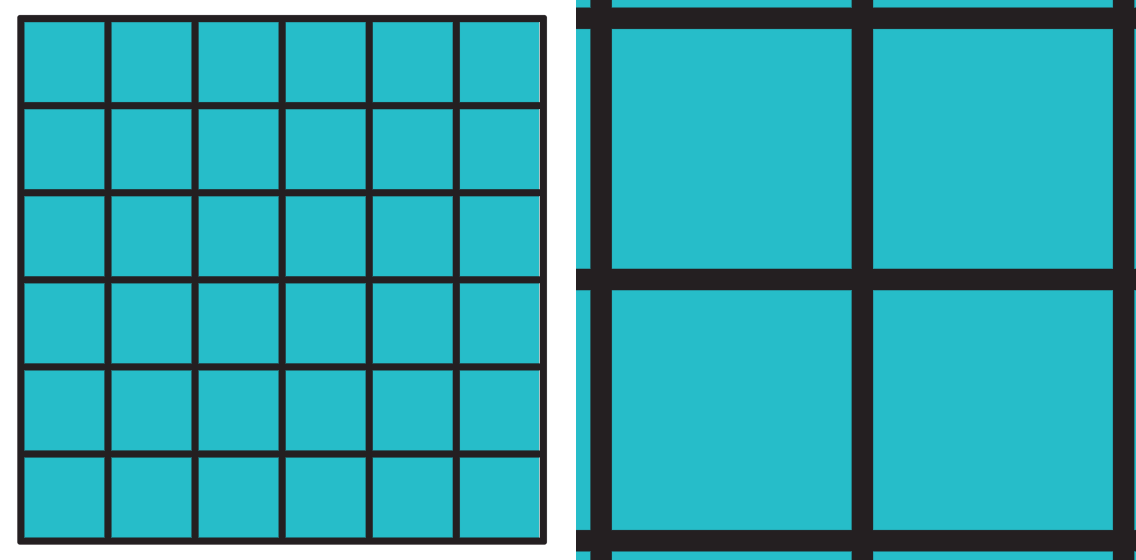
Left, the full canvas; right, a detail of the centre.
Reproduce this pattern procedurally as a Shadertoy shader.

```glsl
// Draws a six by six board of flat turquoise cells ruled with thick dark bars.
// Bars are rounded-box distances, repeated by snapping to the nearest grid line;
// the fill stops just short of the right bar, leaving a thin pale sliver.

const float CELLS = 6.0;
const float PITCH = 0.1555;          // spacing of the grid lines
const float BAR_HALF = 0.0064;       // half the bar width
const float CORNER = 0.0048;         // rounding of the bar ends
const float FILL_GAP = 0.0075;       // inset of the fill at the right side
const vec2 BOARD_CENTER = vec2(0.0038, 0.0003);

const vec3 PAPER = vec3(1.0);
const vec3 TURQUOISE = vec3(0.15, 0.742, 0.787);
const vec3 INK = vec3(0.14, 0.12, 0.13);

// Signed distance to a box with rounded corners
float roundedBox(vec2 p, vec2 halfSize, float radius) {
    vec2 q = abs(p) - halfSize + radius;
    return length(max(q, 0.0)) + min(max(q.x, q.y), 0.0) - radius;
}

// Offset from the nearest of the evenly spaced lines along one axis
float nearestLine(float x, float pitch, float count) {
    float lastLine = 0.5 * count;
    float line = clamp(round(x / pitch + lastLine), 0.0, count) - lastLine;
    return x - line * pitch;
}

// Signed distance to the full set of upright and level bars
float gridBars(vec2 p, float pitch, float count, float barHalf, float radius) {
    vec2 barSize = vec2(barHalf, 0.5 * count * pitch + barHalf);
    float upright = roundedBox(vec2(nearestLine(p.x, pitch, count), p.y), barSize, radius);
    float level = roundedBox(vec2(nearestLine(p.y, pitch, count), p.x), barSize, radius);
    return min(upright, level);
}

// Antialiased coverage of a signed distance
float coverage(float dist, float pixel) {
    return 1.0 - smoothstep(-0.75 * pixel, 0.75 * pixel, dist);
}

void mainImage(out vec4 fragColor, in vec2 fragCoord) {
    float canvas = min(iResolution.x, iResolution.y);
    float pixel = 1.0 / canvas;
    vec2 p = (fragCoord - 0.5 * iResolution.xy) / canvas - BOARD_CENTER;

    // Fill, trimmed on the right only
    vec2 fillHalf = vec2(0.5 * CELLS * PITCH);
    fillHalf.x -= 0.5 * FILL_GAP;
    float fill = roundedBox(p + vec2(0.5 * FILL_GAP, 0.0), fillHalf, 0.0);

    // Bars over the fill
    float bars = gridBars(p, PITCH, CELLS, BAR_HALF, CORNER);

    vec3 color = mix(PAPER, TURQUOISE, coverage(fill, pixel));
    color = mix(color, INK, coverage(bars, pixel));
    fragColor = vec4(color, 1.0);
}
```
